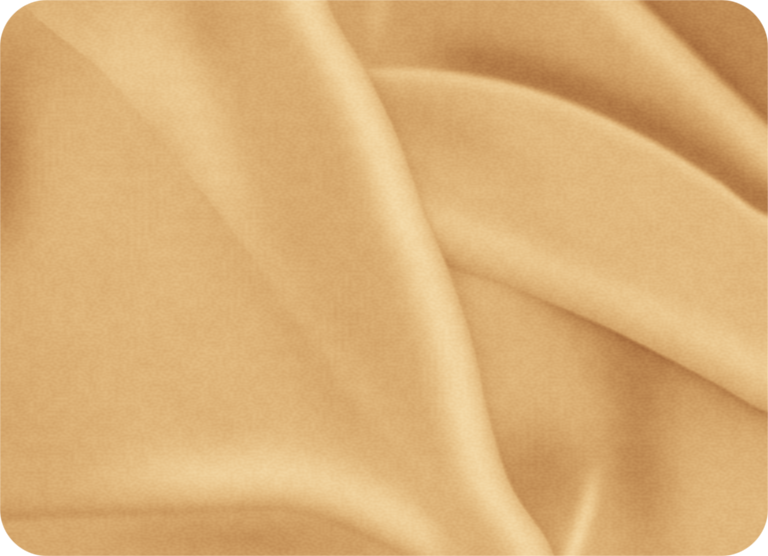
This texture is drawn by a Shadertoy shader. Its source:

```glsl
float hash(vec2 cell) {
    return fract(sin(dot(cell, vec2(127.1, 311.7))) * 43758.5);
}

vec2 gradientAt(vec2 cell) {
    float angle = 6.2832 * hash(cell);
    return vec2(cos(angle), sin(angle));
}

float gradientNoise(vec2 p) {
    vec2 i = floor(p), f = fract(p);
    vec2 w = f * f * f * (f * (f * 6.0 - 15.0) + 10.0);
    vec2 e = vec2(0.0, 1.0);
    float low = mix(dot(gradientAt(i), f), dot(gradientAt(i + e.yx), f - e.yx), w.x);
    float high = mix(dot(gradientAt(i + e), f - e), dot(gradientAt(i + 1.0), f - 1.0), w.x);
    return mix(low, high, w.x * 0.0 + w.y);
}

// Catmull-Rom curve through evenly spaced knots, t in 0..1
float spline(float knots[9], float t) {
    float s = clamp(t, 0.0, 1.0) * 8.0;
    int i = min(int(s), 7);
    float f = s - float(i);
    float a = knots[max(i - 1, 0)], b = knots[i];
    float c = knots[i + 1], d = knots[min(i + 2, 8)];
    return b + 0.5 * f * (c - a + f * (2.0 * a - 5.0 * b + 4.0 * c - d + f * (3.0 * (b - c) + d - a)));
}

float ridge(float d, float center, float width) {
    float x = (d - center) / width;
    return exp(-x * x);
}

float falloff(float d, float width) {
    return exp(-max(d, 0.0) / width);
}

float glow(vec2 p, vec2 center, vec2 size, float angle) {
    vec2 d = p - center;
    float c = cos(angle), s = sin(angle);
    vec2 q = vec2(c * d.x + s * d.y, c * d.y - s * d.x) / size;
    return exp(-dot(q, q));
}

float cover(float d, float softness) {
    return smoothstep(-softness, softness, d);
}

vec3 satin(float t) {
    t = clamp(t, -0.25, 1.1);
    return vec3(0.69, 0.47, 0.27) + t * vec3(0.38, 0.44, 0.31) + t * t * vec3(-0.12, -0.07, 0.06);
}

float lowerRight(vec2 p, float below, float besideFold) {
    float t = 0.62 - 0.42 * falloff(below, 0.045) * smoothstep(0.85, 1.05, p.x);
    t -= 0.15 * falloff(below, 0.015) + 0.22 * falloff(besideFold, 0.025);
    t -= 0.38 * glow(p, vec2(0.98, 0.15), vec2(0.08, 0.10), 0.3);
    t -= 0.42 * glow(p, vec2(1.15, 0.17), vec2(0.065, 0.20), 0.1);
    t -= 0.18 * glow(p, vec2(1.16, 0.31), vec2(0.14, 0.06), -0.5);
    float pleat = p.x - (1.035 + 0.37 * (p.y - 0.02) - 0.5 * p.y * p.y);
    float reach = 1.0 - smoothstep(0.08, 0.20, p.y);
    return t + 0.42 * ridge(pleat, 0.0, 0.018) * reach;
}

float wideBand(vec2 p, float below, float above, float besideFold) {
    float t = 0.64 + 0.16 * ridge(below, 0.012, 0.016);
    t += 0.20 * ridge(above, 0.075, 0.04) - 0.28 * falloff(above, 0.022);
    t -= 0.20 * glow(p, vec2(0.80, 0.77), vec2(0.14, 0.05), -0.5);
    t -= 0.12 * glow(p, vec2(1.03, 0.54), vec2(0.18, 0.035), -0.45);
    return t - 0.25 * falloff(besideFold, 0.025);
}

float upperRight(vec2 p, float above, float crest) {
    float t = 0.40 - 0.38 * ridge(above, 0.025, 0.045) * smoothstep(0.70, 0.90, p.x);
    t += 0.10 * glow(p, vec2(1.03, 0.96), vec2(0.16, 0.06), -0.5);
    t += 0.40 * ridge(crest, -0.035, 0.035);
    t += 0.18 * glow(p, vec2(0.68, 0.98), vec2(0.022, 0.06), -0.2);
    float beyond = 0.20 - 0.32 * falloff(crest, 0.035);
    return mix(t, beyond, cover(crest, 0.012));
}

float middlePanel(vec2 p, float inside, float fromLeft) {
    float t = 0.45 + 0.12 * falloff(inside, 0.15);
    t += 0.44 * ridge(inside, 0.045, 0.042) - 0.20 * falloff(inside, 0.008);
    t += 0.32 * glow(p, vec2(0.25, 0.91), vec2(0.14, 0.09), -0.7);
    t += 0.28 * glow(p, vec2(0.38, 0.73), vec2(0.15, 0.055), -1.15);
    t -= 0.12 * glow(p, vec2(0.37, 0.95), vec2(0.04, 0.08), 0.2);
    return t + 0.09 * ridge(fromLeft, 0.02, 0.05);
}

float leftPanel(vec2 p, float aboveHem) {
    float t = 0.60 - 0.48 * glow(p, vec2(0.0, 0.71), vec2(0.055, 0.17), 0.0);
    t -= 0.18 * glow(p, vec2(0.04, 0.90), vec2(0.10, 0.16), -0.7);
    t -= 0.14 * glow(p, vec2(0.56, 0.37), vec2(0.25, 0.05), -0.98);
    t -= 0.14 * glow(p, vec2(0.0, 0.25), vec2(0.16, 0.15), 0.0);
    t += 0.34 * ridge(aboveHem, 0.065, 0.05) * smoothstep(0.05, 0.45, p.x);
    return t - 0.38 * falloff(aboveHem, 0.025);
}

void mainImage(out vec4 fragColor, in vec2 fragCoord) {
    vec2 p = fragCoord / iResolution.y;
    float aspect = iResolution.x / iResolution.y;
    float pixel = 1.0 / iResolution.y;

    // Outlines of the folds
    float leftEdge = spline(float[9](0.80, 0.746, 0.662, 0.567, 0.480, 0.387, 0.288, 0.18, 0.04), p.y) - p.x;
    float mainEdge = spline(float[9](0.998, 0.921, 0.881, 0.854, 0.813, 0.763, 0.718, 0.658, 0.59), p.y) - p.x;
    float across = (p.x - 0.64) / 0.741;
    float bandTop = p.y - spline(float[9](0.878, 0.878, 0.869, 0.851, 0.822, 0.782, 0.734, 0.676, 0.612), across);
    float bandBase = p.y - spline(float[9](0.577, 0.55, 0.513, 0.484, 0.446, 0.405, 0.358, 0.309, 0.259), across);
    float hem = p.y - spline(float[9](0.065, 0.07, 0.074, 0.077, 0.081, 0.083, 0.061, 0.014, -0.04), p.x / 0.8);
    float crest = (p.y - 1.0 + 0.97 * (p.x - 1.151)) * 0.72;

    // Layers from back to front
    float tone = lowerRight(p, -bandBase, -mainEdge);
    tone = mix(tone, wideBand(p, -bandTop, bandBase, -mainEdge), cover(bandBase, 0.005));
    tone = mix(tone, upperRight(p, bandTop, crest), cover(bandTop, 0.009));
    tone = mix(tone, middlePanel(p, mainEdge, -leftEdge), cover(mainEdge, 0.005));
    float strip = 0.46 - 0.20 * glow(p, vec2(0.45, 0.03), vec2(0.20, 0.04), 0.0);
    float left = mix(strip, leftPanel(p, hem), cover(hem, 0.012));
    float edgeSoftness = mix(0.035, 0.005, smoothstep(0.25, 0.60, p.y));
    tone = mix(tone, left, cover(leftEdge, edgeSoftness));

    // Woven grain and soft mottling
    tone += 0.10 * gradientNoise(p * vec2(150.0, 210.0));
    tone += 0.06 * gradientNoise(p * 45.0) + 0.05 * gradientNoise(p * 9.0);

    // Rounded card
    vec2 halfSize = 0.5 * vec2(aspect, 1.0);
    vec2 corner = abs(p - halfSize) - halfSize + 0.085;
    float card = length(max(corner, 0.0)) - 0.085;
    fragColor = vec4(mix(satin(tone), vec3(1.0), cover(card, pixel)), 1.0);
}
```
